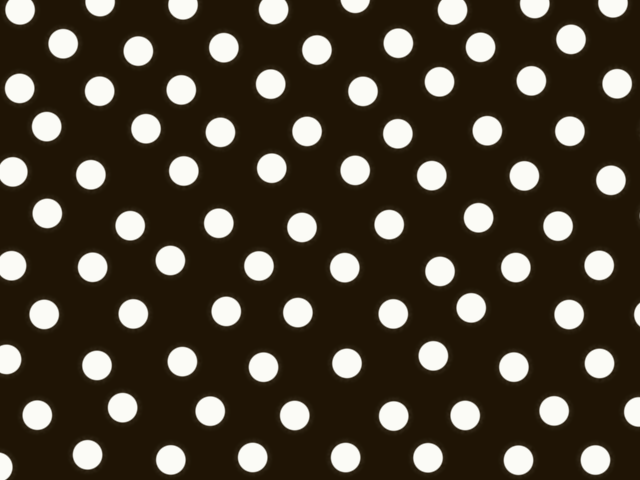
Give the GLSL for this pattern, as a WebGL 1 fragment shader.

```glsl
precision highp float;

// Off-white polka dots on near-black brown, in eleven staggered rows.
// A sheared lattice with slowly widening rows is jittered by a hash;
// the nearest dot gives a distance for the disc and its faint mottled rim.

uniform vec2 u_resolution;

vec2 hash2(vec2 p) {
  vec3 q = fract(p.xyx * vec3(0.1031, 0.1030, 0.0973));
  q += dot(q, q.yzx + 33.33);
  return fract((q.xx + q.yz) * q.zy);
}

float cornerRamp(vec2 cell, vec2 offset) {
  return dot(hash2(cell) * 2.0 - 1.0, offset);
}

float gradientNoise(vec2 p) {
  vec2 i = floor(p), f = fract(p);
  vec2 u = f * f * (3.0 - 2.0 * f);
  vec2 e = vec2(1.0, 0.0);
  return mix(mix(cornerRamp(i, f), cornerRamp(i + e, f - e), u.x),
             mix(cornerRamp(i + e.yx, f - e.yx), cornerRamp(i + 1.0, f - 1.0), u.x), u.y);
}

// Unjittered dot centre; rows count down from the top edge
vec2 latticePoint(float column, float row) {
  return vec2(0.033 - 0.0033 * row + 0.0893 * mod(row, 2.0) + 0.1786 * column,
              0.007 + 0.0854 * row + 0.001 * row * row);
}

// Row index at height y, the inverse of the quadratic row spacing
float rowAt(float y) {
  return (sqrt(0.00729 + 0.004 * (y - 0.007)) - 0.0854) / 0.002;
}

// Signed distance to the edge of the nearest dot
float dotDistance(vec2 p) {
  float nearest = 1.0;
  float middleRow = floor(rowAt(p.y) + 0.5);
  for (int j = -1; j <= 1; j++) {
    float row = middleRow + float(j);
    float middleColumn = floor((p.x - latticePoint(0.0, row).x) / 0.1786 + 0.5);
    for (int i = -1; i <= 1; i++) {
      float column = middleColumn + float(i);
      vec2 jitter = (hash2(vec2(column, row) + 17.0) - 0.5) * vec2(0.034, 0.030);
      nearest = min(nearest, length(p - latticePoint(column, row) - jitter));
    }
  }
  return nearest - 0.0308;
}

void main() {
  // Units of canvas height, y downwards
  vec2 p = gl_FragCoord.xy / u_resolution.y;
  p.y = 1.0 - p.y;
  float d = dotDistance(p);

  // Ground, with a faint grainy lightening close to each dot
  float grain = gradientNoise(p * 150.0);
  float rim = (1.0 - smoothstep(0.002, 0.014, d)) * clamp(0.75 + grain, 0.0, 1.0);
  vec3 color = mix(vec3(0.12, 0.08, 0.02), vec3(0.18, 0.14, 0.08), rim);

  // Discs with a slightly soft edge, never thinner than a pixel
  float soft = max(0.0022, 0.75 / u_resolution.y);
  color = mix(color, vec3(0.985, 0.985, 0.965), 1.0 - smoothstep(-soft, soft, d));
  gl_FragColor = vec4(color, 1.0);
}
```
